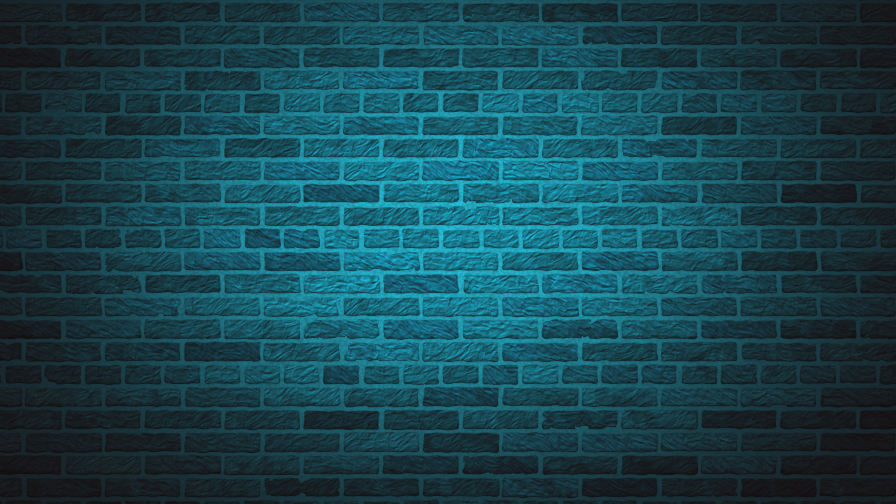
Reproduce this texture procedurally as a Shadertoy shader.

```glsl
// A rough brick wall under a soft teal spotlight: five stretcher courses between header courses.
// Each brick is a rounded-box distance warped by layered sines; an embossed cellular height
// gives the wrinkled stone face. Lengths are fractions of the canvas height.

const float ROW_H = 0.0449;        // course pitch
const float BRICK_W = 0.1577;      // stretcher pitch; headers are half as wide
const float HEADER_Y = 0.5264;     // centre line of one header course
const float HEADER_EVERY = 6.0;    // courses from one header course to the next
const float JOINT_X = -0.0533;     // joint of odd courses, relative to the canvas centre
const float MORTAR = 0.0090;       // joint thickness
const float CORNER = 0.0045;       // brick corner radius
const float JITTER = 0.0018;       // variation in brick size and place
const float WOBBLE = 0.0012;       // waviness of brick edges
const float CHIP = 0.008;          // depth of worn edges
const float EMBOSS = 1.15;         // strength of the surface relief
const vec2 EMBOSS_STEP = vec2(0.0012, -0.0026);
const vec2 LIGHT_POS = vec2(0.0, 0.56);
const vec2 LIGHT_SIZE = vec2(0.66, 0.455);
const float LIGHT_EDGE = 1.2;      // above 1 flattens the middle and steepens the falloff
const vec3 AMBIENT = vec3(0.090, 0.094, 0.104);
const vec3 BRICK_GLOW = vec3(0.005, 0.435, 0.515);
const vec3 BLUE_GLOW = vec3(0.000, 0.410, 0.515);
const vec3 MORTAR_GLOW = vec3(0.045, 0.545, 0.620);

vec2 hash2(vec2 p) {
    vec3 q = fract(p.xyx * vec3(0.1031, 0.1030, 0.0973));
    q += dot(q, q.yzx + 33.33);
    return fract((q.xx + q.yz) * q.zy);
}

// Distance to the nearest feature point.
float cellular(vec2 p) {
    vec2 cell = floor(p), f = p - cell;
    float nearest = 8.0;
    for (int k = 0; k < 9; k++) {
        vec2 o = vec2(k % 3 - 1, k / 3 - 1);
        nearest = min(nearest, length(o + hash2(cell + o) - f));
    }
    return nearest;
}

// Layered sines, roughly in -1..1 on each axis.
vec2 waves(vec2 p) {
    vec2 sum = vec2(0.0);
    float amp = 0.5;
    for (int i = 0; i < 4; i++) {
        sum += amp * sin(p.yx + vec2(0.0, 1.7));
        p = mat2(1.5, 1.1, -1.1, 1.5) * p + sum + 2.3;
        amp *= 0.6;
    }
    return sum;
}

// Wrinkled stone height: stretched ridges with finer grit on top.
float stoneHeight(vec2 p) {
    vec2 bend = waves(p * 60.0);
    float ridges = cellular(p * vec2(38.0, 85.0) + 0.9 * bend);
    return 0.65 * ridges + 0.35 * cellular(p * vec2(110.0, 165.0) + bend);
}

float roundedBox(vec2 p, vec2 halfSize) {
    vec2 q = abs(p) - halfSize + CORNER;
    return length(max(q, 0.0)) + min(max(q.x, q.y), 0.0) - CORNER;
}

// Finds the brick around p: its cell id, its half size and the position from its centre.
vec2 layBricks(vec2 p, out vec2 id, out vec2 halfSize) {
    float v = (p.y - HEADER_Y) / ROW_H + 0.5;
    float row = floor(v);
    bool header = mod(row, HEADER_EVERY) < 0.5;
    vec2 pitch = vec2(header ? 0.5 * BRICK_W : BRICK_W, ROW_H);
    float shift = header ? -0.25 : (mod(row, 2.0) < 0.5 ? 0.5 : 0.0);
    float u = (p.x - JOINT_X - shift * BRICK_W) / pitch.x;
    id = vec2(floor(u), row) + 100.0;
    halfSize = 0.5 * (pitch - MORTAR) - JITTER * (hash2(id + 31.0) - 0.5);
    return (fract(vec2(u, v)) - 0.5) * pitch - JITTER * (hash2(id + 57.0) - 0.5);
}

void mainImage(out vec4 fragColor, in vec2 fragCoord) {
    float px = 1.0 / iResolution.y;
    vec2 p = (fragCoord - vec2(0.5 * iResolution.x, 0.0)) * px;

    // Elliptical spotlight
    vec2 reach = (p - LIGHT_POS) / LIGHT_SIZE;
    float light = exp(-pow(dot(reach, reach), LIGHT_EDGE));

    // Brick outline with wavy, locally worn edges
    vec2 id, halfSize;
    vec2 local = layBricks(p, id, halfSize);
    vec2 look = hash2(id), wear = hash2(id + 83.0);
    vec2 drift = waves(p * 45.0);
    float pits = cellular(p * 36.0 + 0.7 * drift);
    float d = roundedBox(local + WOBBLE * waves(p * 130.0), halfSize);
    d += CHIP * (0.15 + smoothstep(0.75, 1.0, wear.x)) * smoothstep(0.45, 0.95, pits);
    float brick = 1.0 - smoothstep(-px, px, d);

    // Stone relief, lit from above and slanted differently on every brick
    vec2 grain = vec2(local.x, local.y + (wear.y - 0.5) * local.x) + id * 3.7;
    float height = stoneHeight(grain);
    float slope = stoneHeight(grain + EMBOSS_STEP) - height;

    // Tone of each brick and its stains, uneven mostly outside the light
    float uneven = mix(1.0, 0.5, light);
    float stain = smoothstep(0.1, 0.8, drift.x + look.y - 0.4);
    float tone = mix(1.0, mix(0.72, 1.16, look.x), uneven);
    tone *= 1.0 - uneven * (0.28 * stain + 0.22 * smoothstep(0.8, 0.95, look.y));
    tone *= 1.0 + EMBOSS * slope + 0.40 * (0.42 - height);
    vec3 brickGlow = mix(BRICK_GLOW, BLUE_GLOW, smoothstep(0.6, 1.0, wear.y));
    float grit = cellular(p * 150.0 + drift);
    float mortarTone = 1.08 - 0.12 * pits + 0.30 * (0.42 - grit) + 0.05 * drift.y;

    // Dark rim, deepest along the lower edge; red light barely varies
    float below = smoothstep(0.3, -1.0, local.y / halfSize.y);
    float rim = (0.12 + 0.42 * below) * exp(-max(-d / 0.0022, d / 0.0010));
    vec3 face = AMBIENT * (1.0 + (tone - 1.0) * vec3(0.1, 0.6, 0.6)) + brickGlow * tone * light;
    vec3 joint = AMBIENT * vec3(1.0, 1.3, 1.35) + MORTAR_GLOW * mortarTone * light;
    fragColor = vec4(mix(joint, face, brick) * (1.0 - rim * vec3(0.4, 1.0, 1.0)), 1.0);
}
```
